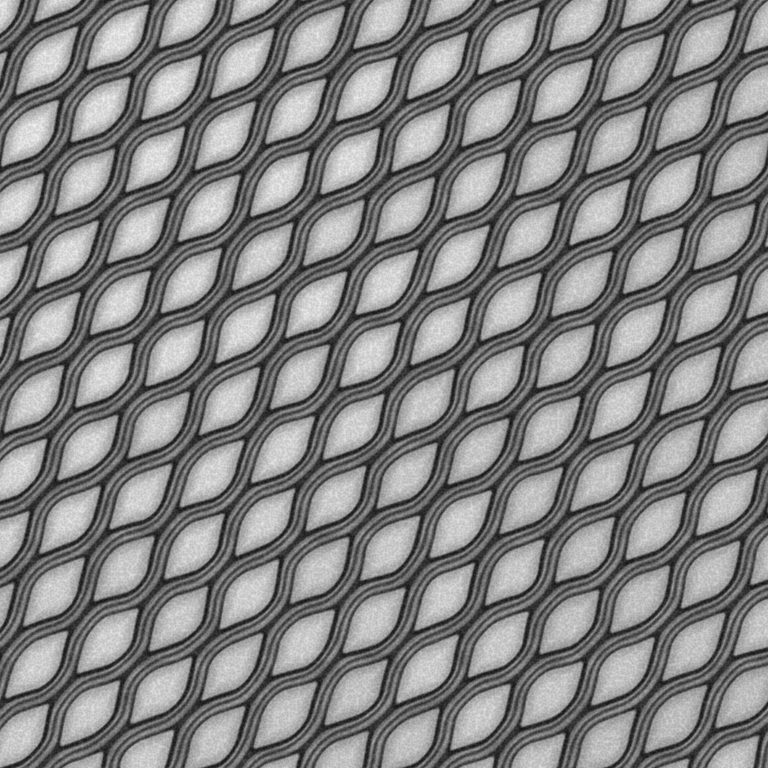
Write a Shadertoy shader that draws this pattern.

```glsl
// Slanted mesh of wavy grooved wires around pale rounded openings, with film grain
#define STEP_ACROSS vec2(0.0921, 0.0305)
#define STEP_UP vec2(0.0220, 0.0941)
#define MESH_ORIGIN vec2(0.3203, 0.5716)
#define OPENING_HALF 0.368
#define ROUND_RADIUS 0.29
#define SHARP_RADIUS 0.07
#define OUTLINE_WIDTH 0.034
#define SEAM_WIDTH 0.024
#define WARP 0.0012
#define GRAIN 0.19
#define DARK_TONE 0.13
#define WIRE_TONE 0.49

const float WIRE_WIDTH = 1.0 - 2.0 * OPENING_HALF;

vec2 hash2(vec2 p) {
    vec3 h = fract(vec3(p.xyx) * vec3(0.1031, 0.1030, 0.0973));
    h += dot(h, h.yzx + 33.33);
    return fract((h.xx + h.yz) * h.zy);
}

// Distance to the nearest scattered point
float cellular(vec2 p) {
    vec2 cell = floor(p), local = fract(p);
    float nearest = 2.0;
    for (int y = -1; y <= 1; y++)
        for (int x = -1; x <= 1; x++) {
            vec2 offset = vec2(x, y);
            vec2 toPoint = offset + hash2(cell + offset) - local;
            nearest = min(nearest, dot(toPoint, toPoint));
        }
    return sqrt(nearest);
}

// Leaf-like opening: two opposite corners rounded, two sharp
float openingDistance(vec2 q) {
    float radius = q.x * q.y < 0.0 ? ROUND_RADIUS : SHARP_RADIUS;
    vec2 e = abs(q) - OPENING_HALF + radius;
    return length(max(e, 0.0)) + min(max(e.x, e.y), 0.0) - radius;
}

// Place across a wavy wire, from its upper left edge to its lower right edge
float wireAcross(vec2 w) {
    return w.y > w.x ? openingDistance(w - vec2(-0.5, 0.5))
                     : WIRE_WIDTH - openingDistance(w - vec2(0.5, -0.5));
}

float stroke(float dist, float halfWidth, float soft) {
    return 1.0 - smoothstep(halfWidth - soft, halfWidth + soft, abs(dist));
}

float ridge(float x, float centre, float width) {
    float k = (x - centre) / width;
    return exp(-k * k);
}

void mainImage(out vec4 fragColor, in vec2 fragCoord) {
    vec2 p = fragCoord / iResolution.y;

    // Slight wander of the wires
    vec2 bent = p + WARP * (sin(p.yx * 23.0 + vec2(0.4, 2.1)) + 0.6 * sin(p.yx * 71.0 + p * 37.0));

    // Skewed lattice and the local place in its cell
    vec2 lattice = inverse(mat2(STEP_ACROSS, STEP_UP)) * (bent - MESH_ORIGIN);
    vec2 cell = round(lattice);
    vec2 q = lattice - cell;
    vec2 variation = hash2(cell + 57.0) - 0.5;
    float soft = max(0.022, 1.0 / (iResolution.y * length(STEP_UP)));
    float d = openingDistance(q) + 0.012 * variation.x;
    float lowerSide = smoothstep(-0.12, 0.12, q.x - q.y);

    // Wire: narrow lighter strip, dark groove, broad grey strip
    float across = wireAcross(fract(lattice) - 0.5);
    float wire = WIRE_TONE - 0.06;
    wire += 0.11 * ridge(across, 0.080, 0.032);
    wire += 0.10 * ridge(across, 0.190, 0.040);
    wire += 0.05 * sin(p.x * 61.0 + 3.0 * sin(p.y * 43.0)) * sin(p.y * 57.0);
    float groove = stroke(across - 0.128, SEAM_WIDTH, soft + 0.010);
    wire = mix(wire, DARK_TONE + 0.05, 0.80 * groove);

    // Dark contact where neighbouring wires touch
    float beyond = max(across - WIRE_WIDTH, -across);
    wire = mix(wire, DARK_TONE + 0.03, 0.85 * smoothstep(-0.035, 0.02, beyond));

    // Pale opening, brightest at its centre and toward the upper left
    vec2 fromLamp = p - vec2(0.08, 0.85);
    float lamp = exp(-2.2 * dot(fromLamp, fromLamp));
    float pale = mix(0.63, 0.765 + 0.10 * lamp, smoothstep(0.0, 0.24, -d)) + 0.04 * variation.y;
    float tone = mix(pale, wire, smoothstep(-soft, soft, d));

    // Outline, strongest on the lower right of each opening
    float outline = stroke(d - 0.018, OUTLINE_WIDTH * mix(0.75, 1.0, lowerSide), soft + 0.006);
    tone = mix(tone, DARK_TONE, outline * mix(0.60, 0.95, lowerSide));

    // Grain in two sizes
    float grain = 0.65 * cellular(p * 290.0) + 0.35 * cellular(p * 140.0 + 9.0) - 0.46;
    tone += GRAIN * grain;
    fragColor = vec4(vec3(clamp(tone, 0.0, 1.0)), 1.0);
}
```
